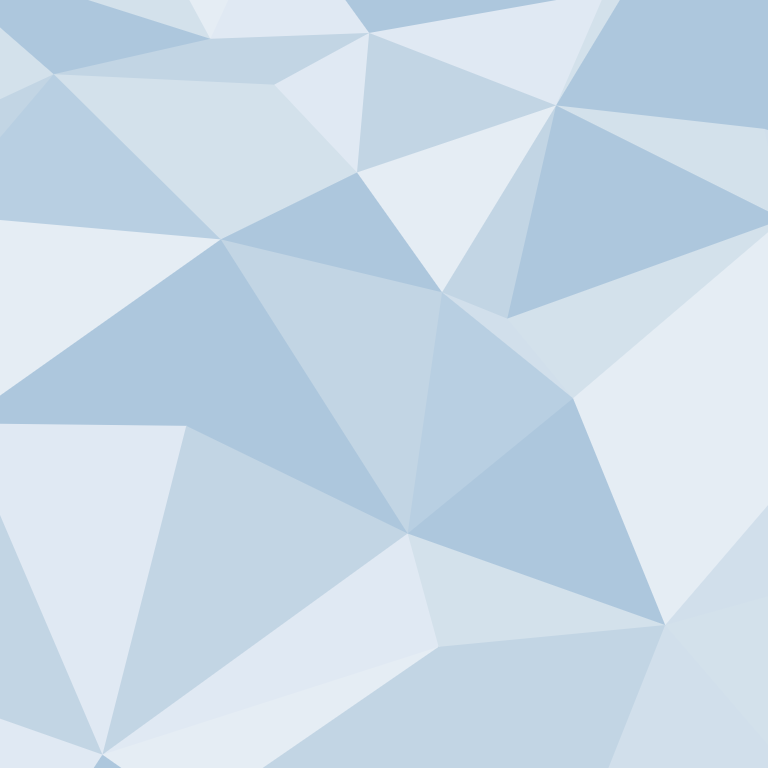
Reproduce this background procedurally as a Shadertoy shader.

```glsl
// Low-poly backdrop: flat pale-blue triangles that grow larger towards the bottom.

const int COLUMNS = 8;
const int FIRST_ROW = -1;
const int LAST_ROW = 4;
const float JITTER = 0.84;

// Palette from ice white to steel blue, with the cumulative share of each tone
const int TONES = 7;
const vec3 PALETTE[TONES] = vec3[TONES](
    vec3(0.898, 0.929, 0.957), vec3(0.880, 0.914, 0.953),
    vec3(0.827, 0.882, 0.922), vec3(0.820, 0.875, 0.922),
    vec3(0.761, 0.835, 0.894), vec3(0.722, 0.812, 0.886),
    vec3(0.678, 0.780, 0.867));
const float SHARE_END[TONES] = float[TONES](0.16, 0.33, 0.48, 0.60, 0.76, 0.85, 1.0);

vec2 hash22(vec2 p) {
    vec3 q = fract(vec3(p.xyx) * vec3(0.1031, 0.1030, 0.0973));
    q += dot(q, q.yzx + 33.33);
    return fract((q.xx + q.yz) * q.zy);
}

float cross2(vec2 a, vec2 b) {
    return a.x * b.y - a.y * b.x;
}

// Twice the signed area of a triangle
float signedArea(vec2 a, vec2 b, vec2 c) {
    return cross2(b - a, c - a);
}

// Signed distance to the line through a and b
float lineDistance(vec2 p, vec2 a, vec2 b) {
    return cross2(b - a, p - a) / length(b - a);
}

// Antialiased inside mask of a triangle
float triangleMask(vec2 p, vec2 a, vec2 b, vec2 c, float pixel) {
    float d = sign(signedArea(a, b, c)) * 1.0;
    float inside = min(d * lineDistance(p, a, b),
                   min(d * lineDistance(p, b, c), d * lineDistance(p, c, a)));
    return clamp(inside / pixel + 0.5, 0.0, 1.0);
}

// Jittered mesh vertex; rows spread out and columns widen going down
vec2 meshVertex(vec2 id) {
    vec2 g = id + JITTER * (hash22(id + 47.0) - 0.5);
    float depth = g.y * (0.13 + 0.022 * g.y);
    float x = (g.x - 0.5 * float(COLUMNS)) * (0.21 + 0.02 * g.y);
    return vec2(0.5 + x, 1.0 - depth);
}

// Evenly spread tone choice, loosened by a hash
vec3 facetColor(vec2 cell, float side) {
    float spread = dot(cell, vec2(0.7549, 0.5698)) + 0.382 * side;
    float pick = fract(spread + 0.35 * hash22(cell * 2.0 + side + 91.0).x);
    int tone = 0;
    for (int i = 0; i < TONES - 1; i++) {
        if (pick > SHARE_END[i]) tone = i + 1;
    }
    return PALETTE[tone];
}

// Whether the diagonal a-c splits the quad a, b, c, d without overlap
bool splitsCleanly(vec2 a, vec2 b, vec2 c, vec2 d) {
    return signedArea(a, b, c) * signedArea(a, c, d) > 0.0;
}

// Colour times coverage in rgb, coverage in alpha
vec4 facet(vec2 p, vec2 a, vec2 b, vec2 c, vec3 color, float pixel) {
    return vec4(color, 1.0) * triangleMask(p, a, b, c, pixel);
}

// Both triangles of one mesh cell
vec4 meshCell(vec2 p, vec2 cell, float pixel) {
    vec2 a = meshVertex(cell);
    vec2 b = meshVertex(cell + vec2(1.0, 0.0));
    vec2 c = meshVertex(cell + vec2(1.0, 1.0));
    vec2 d = meshVertex(cell + vec2(0.0, 1.0));

    // Favour the shorter diagonal, with some random exceptions
    float bias = mix(0.75, 1.33, hash22(cell + 13.0).x);
    bool shorter = length(c - a) < bias * length(d - b);
    bool useAC = splitsCleanly(a, b, c, d) && (shorter || !splitsCleanly(b, c, d, a));

    vec3 first = facetColor(cell, 0.0);
    vec3 second = facetColor(cell, 1.0);
    if (useAC) return facet(p, a, b, c, first, pixel) + facet(p, a, c, d, second, pixel);
    return facet(p, b, c, d, first, pixel) + facet(p, b, d, a, second, pixel);
}

void mainImage(out vec4 fragColor, in vec2 fragCoord) {
    float pixel = 1.0 / max(iResolution.x, iResolution.y);
    vec2 p = (fragCoord - 0.5 * iResolution.xy) * pixel + 0.5;

    // Coverage-weighted blend keeps shared edges seamless
    vec4 sum = vec4(0.0);
    for (int row = FIRST_ROW; row <= LAST_ROW; row++) {
        for (int column = 0; column < COLUMNS; column++) {
            sum += meshCell(p, vec2(column, row), pixel);
        }
    }
    fragColor = vec4(sum.rgb / max(sum.a, 0.001), 1.0);
}
```
